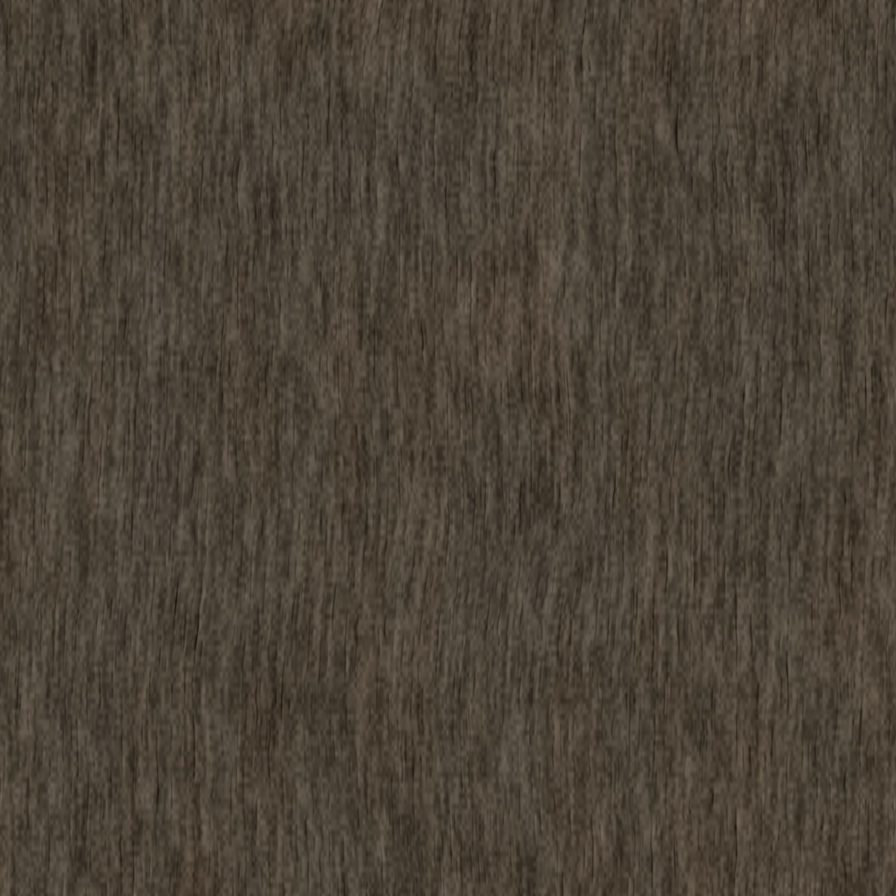
Write a WebGL 1 fragment shader that draws this texture.

```glsl
precision highp float;
// Dark brown oak with fine upright fibres, long and short pores and soft smudges.
uniform vec2 u_resolution;

const vec3 MEAN_COLOR = vec3(0.302, 0.266, 0.220);
const vec3 TONE_TINT = vec3(1.0, 0.98, 0.92);    // how tone spreads over the channels
const vec3 WARM_SHIFT = vec3(0.009, 0.0, -0.009);

const vec2 BAND_SCALE = vec2(45.0, 4.5);
const vec2 FIBRE_SCALE = vec2(135.0, 14.0);
const vec2 FINE_SCALE = vec2(240.0, 27.0);
const vec2 SPECK_SCALE = vec2(330.0, 170.0);
const vec2 PATCH_SCALE = vec2(7.0, 6.0);
const float BAND_GAIN = 0.024;
const float FIBRE_GAIN = 0.062;
const float FINE_GAIN = 0.110;
const float SPECK_GAIN = 0.105;
const float PATCH_GAIN = 0.021;

const vec2 LONG_PORE_GRID = vec2(75.0, 8.0);
const vec2 SHORT_PORE_GRID = vec2(125.0, 19.0);
const float PORE_SHARE = 0.60;
const float PORE_WIDTH = 0.0011;
const float LONG_PORE_DEPTH = 0.080;
const float SHORT_PORE_DEPTH = 0.065;
const float RIM_GAIN = 0.030;

const vec2 BOARD_SIZE = vec2(0.53, 0.37);
const float BOARD_STEP = 0.03;
const float SMUDGE_DEPTH = 0.025;

float hash(vec2 p) {
  vec3 q = fract(vec3(p.xyx) * 0.1031);
  q += dot(q, q.yzx + 33.33);
  return fract((q.x + q.y) * q.z);
}

// Value noise centred on zero, from -0.5 to 0.5
float noise(vec2 p) {
  vec2 cell = floor(p);
  vec2 f = fract(p);
  f = f * f * (3.0 - 2.0 * f);
  float low = mix(hash(cell), hash(cell + vec2(1.0, 0.0)), f.x);
  float high = mix(hash(cell + vec2(0.0, 1.0)), hash(cell + 1.0), f.x);
  return mix(low, high, f.y) - 0.5;
}

// Bends the upright grain gently, with small local waves
vec2 bendGrain(vec2 p) {
  float bend = 0.015 * noise(p * vec2(5.0, 4.5) + 11.0);
  bend += 0.0030 * noise(p * vec2(17.0, 19.0) + 47.0);
  bend += 0.0022 * noise(p * vec2(70.0, 50.0) + 83.0);
  return vec2(p.x + bend - 0.02 * p.y, p.y) + 2.0;
}

// One tapered slit per grid cell: x is the dark slit, y its lit right rim
vec2 pores(vec2 grain, vec2 grid, float pixel) {
  vec2 g = grain * grid;
  float column = floor(g.x);
  g.y += 7.0 * hash(vec2(column, 5.0));
  vec2 id = vec2(column, floor(g.y));
  float present = step(hash(id + 19.0), PORE_SHARE);
  float strength = present * mix(0.3, 1.0, hash(id + 71.0));
  float halfLength = mix(0.22, 0.5, hash(id + 37.0));
  float along = abs(fract(g.y) - 0.5) / halfLength;
  float taper = 1.0 - smoothstep(0.4, 1.0, along);
  float centre = mix(0.3, 0.6, hash(id + 53.0));
  float across = (fract(g.x) - centre) / grid.x;
  float edge = max(PORE_WIDTH, 0.6 * pixel);
  float slit = 1.0 - smoothstep(0.0, 1.6 * edge, abs(across));
  float rim = 1.0 - smoothstep(0.0, 1.5 * edge, abs(across - 2.0 * edge));
  return strength * taper * vec2(slit, rim);
}

// Faint broken darkening just below staggered board ends
float smudges(vec2 p) {
  float column = floor(p.x / BOARD_SIZE.x);
  float y = p.y + BOARD_STEP * column + 0.14;
  y += 0.012 * noise(p * vec2(60.0, 5.0));
  float below = (1.0 - fract(y / BOARD_SIZE.y)) * BOARD_SIZE.y;
  float fade = smoothstep(0.0, 0.012, below) * exp(-below * 24.0);
  return fade * smoothstep(0.0, 0.35, noise(p * vec2(13.0, 5.0) + 29.0));
}

void main() {
  float side = min(u_resolution.x, u_resolution.y);
  float pixel = 1.0 / side;
  vec2 p = gl_FragCoord.xy * pixel;
  vec2 grain = bendGrain(p);

  // Layered grain, from broad to fine
  float tone = PATCH_GAIN * noise(p * PATCH_SCALE + 61.0);
  tone += BAND_GAIN * noise(grain * BAND_SCALE);
  tone += FIBRE_GAIN * noise(grain * FIBRE_SCALE);
  tone += FINE_GAIN * noise(grain * FINE_SCALE);
  tone += SPECK_GAIN * noise(grain * SPECK_SCALE);

  // Pores and board ends
  vec2 longPore = pores(grain, LONG_PORE_GRID, pixel);
  vec2 shortPore = pores(grain + 0.37, SHORT_PORE_GRID, pixel);
  tone -= LONG_PORE_DEPTH * longPore.x + SHORT_PORE_DEPTH * shortPore.x;
  tone += RIM_GAIN * max(longPore.y, shortPore.y);
  tone -= SMUDGE_DEPTH * smudges(p);

  // Warm and cool drift
  float warmth = noise(grain * vec2(32.0, 6.0) + 9.0) + noise(p * 5.0 + 31.0);
  vec3 color = MEAN_COLOR + tone * TONE_TINT + warmth * WARM_SHIFT;
  gl_FragColor = vec4(clamp(color, 0.0, 1.0), 1.0);
}
```
